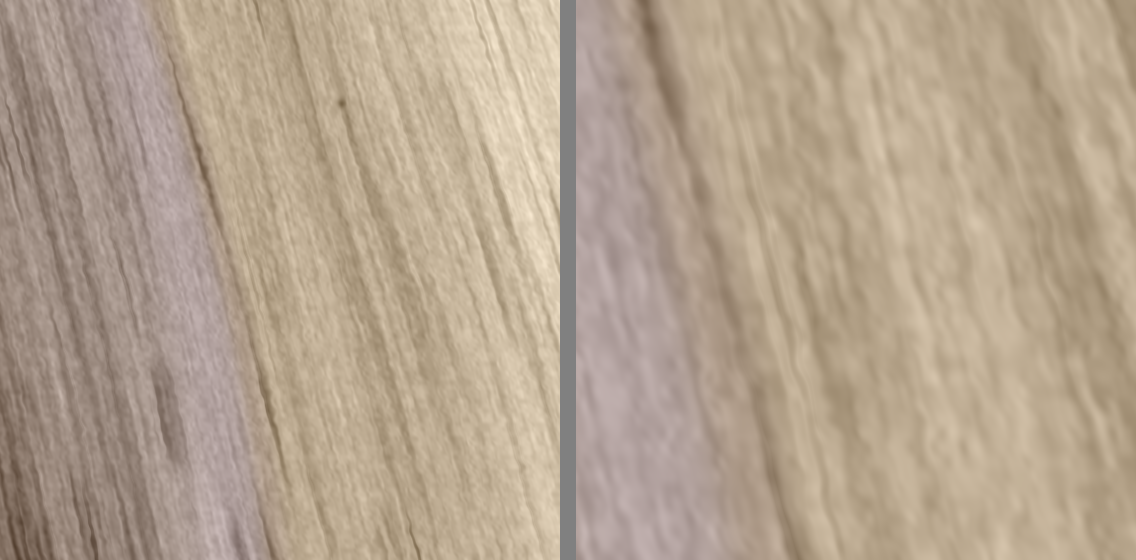
Left, the full canvas; right, a detail of the centre.
Reproduce this texture procedurally as a Shadertoy shader.

```glsl
// Weathered wood: a mauve grey band beside pale tan boards of slanted, grooved grain.
#define GRAIN_SLANT 0.20
#define GRAIN_FAN 0.10
#define GROOVE_COUNT 62.0
#define GROOVE_DEPTH 0.10
#define RELIEF_STEP 0.005
#define RELIEF_LIGHT 0.13
#define BAND_CONTRAST 0.06
#define FIBRE_CONTRAST 0.06
#define MOTTLE_CONTRAST 0.06
#define LINE_WOBBLE 0.005

float hash(vec2 p) {
    return fract(sin(dot(p, vec2(127.1, 311.7))) * 43758.5453);
}

float noise(vec2 p) {
    vec2 cell = floor(p), f = fract(p);
    f = f * f * (3.0 - 2.0 * f);
    float low = mix(hash(cell), hash(cell + vec2(1, 0)), f.x);
    float high = mix(hash(cell + vec2(0, 1)), hash(cell + vec2(1, 1)), f.x);
    return mix(low, high, f.y);
}

// Long narrow furrows: the peaks of stretched noise, staggered along the grain.
float grooves(vec2 grain, float count, float stretch) {
    float stagger = 4.0 * noise(vec2(grain.x * count * 0.35, 7.0));
    float furrow = noise(vec2(grain.x * count, grain.y * stretch + stagger));
    return smoothstep(0.55, 0.95, furrow);
}

// Surface height: fibres with furrows cut into them.
float height(vec2 grain) {
    float fibres = noise(grain * vec2(85.0, 4.0) + 5.0) * 0.7
                 + noise(grain * vec2(150.0, 14.0) + 9.0) * 0.5;
    return fibres - 0.9 * grooves(grain, GROOVE_COUNT, 3.0);
}

// Broad colour across the grain; seam is the signed distance from the colour border.
vec3 woodColor(float across, float along, float seam) {
    vec3 brown = vec3(0.525, 0.45, 0.395);
    vec3 grey = vec3(0.635, 0.57, 0.53);
    vec3 mauve = vec3(0.71, 0.645, 0.64);
    vec3 seamBrown = vec3(0.63, 0.55, 0.475);
    vec3 tanWood = vec3(0.73, 0.66, 0.56);
    vec3 cream = vec3(0.885, 0.825, 0.725);

    vec3 left = mix(brown, grey, smoothstep(-0.02, 0.34, across + 0.1 * along));
    float mauveBand = exp(-pow((seam + 0.075) / 0.075, 2.0));
    left = mix(left, mauve, mauveBand * 0.9);
    vec3 right = mix(tanWood, cream, smoothstep(0.72, 1.34, across));
    vec3 color = mix(left, right, smoothstep(-0.035, 0.035, seam));
    return mix(color, seamBrown, 0.75 * exp(-pow((seam + 0.002) / 0.022, 2.0)));
}

void mainImage(out vec4 fragColor, in vec2 fragCoord) {
    vec2 uv = fragCoord / iResolution.xy;

    // Coordinates across and along the gently fanning grain
    float along = uv.y;
    float across = uv.x + (GRAIN_SLANT + GRAIN_FAN * uv.x) * along + 0.03 * along * along;
    across += 0.018 * (noise(uv * vec2(3.0, 2.5) + 3.0) - 0.5);
    float seam = across - (0.495 + 0.12 * along - 0.09 * along * along);
    float wobble = noise(uv * vec2(75.0, 60.0)) - 0.5;
    vec2 grain = vec2(across + LINE_WOBBLE * wobble, along);

    // Broad colour and soft streaks
    vec3 color = woodColor(across, along, seam);
    float bands = noise(grain * vec2(17.0, 1.1) + 31.0) - 0.5;
    float fibres = noise(grain * vec2(42.0, 1.8) + 43.0) - 0.5;
    float shade = BAND_CONTRAST * bands + FIBRE_CONTRAST * fibres;

    // Furrows, with light catching one side of the relief
    float leftSide = 1.0 - smoothstep(-0.05, 0.05, seam);
    float patches = 0.6 + 0.7 * noise(grain * vec2(11.0, 2.5) + 17.0);
    float strength = mix(0.85, 1.0, leftSide) * patches;
    float slope = height(grain + vec2(RELIEF_STEP, 0.0)) - height(grain);
    shade += RELIEF_LIGHT * strength * clamp(slope, -0.7, 0.7);
    shade -= GROOVE_DEPTH * strength * (grooves(grain, GROOVE_COUNT, 3.0) - 0.2);

    // Rare, deeper splits
    float splitMask = smoothstep(0.62, 0.85, noise(grain * vec2(11.0, 4.0) + 71.0));
    shade -= 0.15 * splitMask * grooves(grain + 2.3, 70.0, 4.0);

    // Fine mottling, slightly drawn out along the grain
    float mottle = noise(grain * vec2(105.0, 60.0)) + noise(grain * vec2(180.0, 120.0)) - 1.0;
    shade += MOTTLE_CONTRAST * mottle;

    // Small pit
    vec2 pit = (uv - vec2(0.61, 0.814)) / vec2(0.007, 0.009);
    shade -= 0.2 * exp(-dot(pit, pit));

    // Shadows lean warm
    color += shade * vec3(1.0, 1.02, 1.06);
    fragColor = vec4(clamp(color, 0.0, 1.0), 1.0);
}
```
